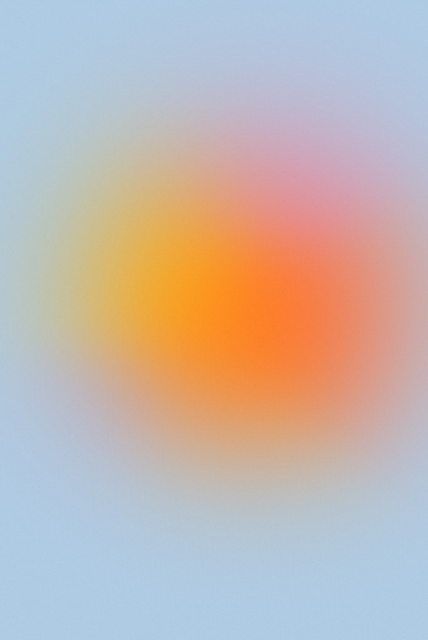
This background is drawn by a Shadertoy shader. Its source:

```glsl
const vec3  SKY           = vec3(0.684, 0.795, 0.890);
const vec2  GLOW_CENTER   = vec2(0.371, 0.505);  // in canvas heights
const float GLOW_RADIUS   = 0.242;               // distance of half opacity
const vec2  GLOW_LEAN     = vec2(0.013, 0.019);  // bulge to the right and top
const float GLOW_STRETCH  = 0.009;               // widening along x
const float GLOW_FALLOFF  = 2.6;
const float TINT_SPREAD   = 0.085;
const float GRAIN_CELLS   = 512.0;
const float GRAIN_AMOUNT  = 0.012;

// Tint centers, in canvas heights, and their colors
const int TINT_COUNT = 12;
const vec2 TINT_POS[TINT_COUNT] = vec2[](
    vec2(0.417, 0.499), vec2(0.280, 0.540), vec2(0.165, 0.583),
    vec2(0.280, 0.710), vec2(0.540, 0.518), vec2(0.480, 0.720),
    vec2(0.385, 0.780), vec2(0.645, 0.518), vec2(0.320, 0.375),
    vec2(0.320, 0.240), vec2(0.140, 0.330), vec2(0.060, 0.610));
const vec3 TINT_COLOR[TINT_COUNT] = vec3[](
    vec3(1.00, 0.47, 0.12),   // core orange
    vec3(1.00, 0.63, 0.06),   // amber
    vec3(0.99, 0.70, 0.08),   // yellow
    vec3(0.96, 0.64, 0.15),   // upper gold
    vec3(1.00, 0.45, 0.26),   // coral
    vec3(0.96, 0.47, 0.54),   // pink
    vec3(0.94, 0.47, 0.57),   // upper pink
    vec3(0.94, 0.50, 0.37),   // dusty coral
    vec3(0.97, 0.56, 0.24),   // lower apricot
    vec3(0.92, 0.58, 0.27),   // lower tan
    vec3(0.84, 0.54, 0.49),   // mauve
    vec3(0.87, 0.66, 0.20));  // olive rim

float hash(vec2 p) {
    return fract(sin(dot(p, vec2(127.1, 311.7))) * 43758.55);
}

// Average of all tints, weighted by nearness
vec3 blendTints(vec2 p) {
    vec3 sum = vec3(0.0);
    float total = 0.0;
    for (int i = 0; i < TINT_COUNT; i++) {
        vec2 offset = (p - TINT_POS[i]) / TINT_SPREAD;
        float weight = exp(-0.5 * dot(offset, offset));
        sum += weight * TINT_COLOR[i];
        total += weight;
    }
    return sum / total;
}

// Opacity of a soft, uneven disc
float glowMask(vec2 p) {
    vec2 v = p - GLOW_CENTER;
    float dist = max(length(v), 1e-4);
    vec2 dir = v / dist;
    float radius = GLOW_RADIUS + dot(dir, GLOW_LEAN)
                 + GLOW_STRETCH * (dir.x * dir.x - dir.y * dir.y);
    return exp2(-pow(dist / radius, GLOW_FALLOFF));
}

void mainImage(out vec4 fragColor, in vec2 fragCoord) {
    vec2 p = fragCoord / iResolution.y;
    vec3 color = mix(SKY, blendTints(p), glowMask(p));

    // Fine grain
    color += GRAIN_AMOUNT * (hash(floor(p * GRAIN_CELLS)) - 0.5);
    fragColor = vec4(clamp(color, 0.0, 1.0), 1.0);
}
```
